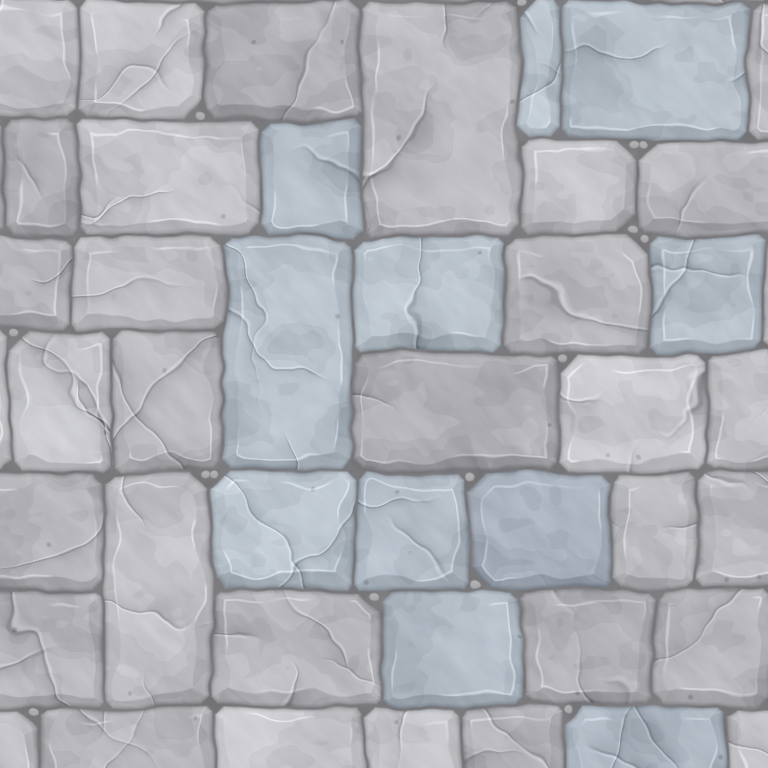
Write a Shadertoy shader that draws this texture.

```glsl
// Hand-painted wall of chiselled grey stone blocks with bevels, cracks and pebbles.

float hash(vec2 p) {
    vec3 q = fract(vec3(p.xyx) * 0.1031);
    q += dot(q, q.yzx + 33.33);
    return fract((q.x + q.y) * q.z);
}

float noise(vec2 p) {
    vec2 i = floor(p), f = fract(p);
    f *= f * (3.0 - 2.0 * f);
    return mix(mix(hash(i), hash(i + vec2(1, 0)), f.x),
               mix(hash(i + vec2(0, 1)), hash(i + 1.0), f.x), f.y);
}

float fbm(vec2 p) {
    return 0.55 * noise(p) + 0.3 * noise(p * 2.1 + 5.0) + 0.15 * noise(p * 4.3 + 9.0);
}

// Vertical joint j of a row; both sides of the tall block are shared by two rows.
float joint(float j, float band, float row, float tall) {
    bool isShared = j == tall || j == tall + 1.0;
    float key = band * 3.0 + (isShared ? 2.0 : row);
    float stagger = isShared ? 0.0 : 0.4 * row - 0.2;
    float jitter = 0.56 * (hash(vec2(j, key)) - 0.5);
    return (j + stagger + jitter + hash(vec2(band, 7.0)) - 1.0) / 5.7;
}

// Finds the block around p: its identity, centre and half size.
void findBlock(vec2 p, out vec2 id, out vec2 centre, out vec2 halfSize) {
    const float bandHeight = 0.307;
    float band = floor(p.y / bandHeight);
    float y = p.y / bandHeight - band;
    float tall = 1.0 + floor(4.0 * hash(vec2(band, 3.0)));
    float tallLeft = joint(tall, band, 0.0, tall);
    float tallRight = joint(tall + 1.0, band, 0.0, tall);
    float middle = mix(0.38, 0.62, hash(vec2(band, p.x < tallLeft ? 11.0 : 12.0)));
    float row = step(middle, y);
    vec2 spanX = vec2(tallLeft, tallRight);
    vec2 spanY = vec2(0, 1);
    id = vec2(tall, band * 3.0 + 2.0);
    if (p.x < tallLeft || p.x > tallRight) {
        spanY = row < 0.5 ? vec2(0, middle) : vec2(middle, 1);
        for (float j = -1.0; j < 8.0; j++) {
            float left = joint(j, band, row, tall);
            float right = joint(j + 1.0, band, row, tall);
            if (p.x >= left && p.x < right) {
                spanX = vec2(left, right);
                id = vec2(j, band * 3.0 + row);
            }
        }
    }
    spanY = (spanY + band) * bandHeight;
    centre = 0.5 * vec2(spanX.x + spanX.y, spanY.x + spanY.y);
    halfSize = 0.5 * vec2(spanX.y - spanX.x, spanY.y - spanY.x);
}

void mainImage(out vec4 fragColor, in vec2 fragCoord) {
    vec2 uv = fragCoord / iResolution.xy;
    vec2 p = vec2(uv.x, 1.0 - uv.y);
    p += 0.010 * (vec2(noise(p * 13.0), noise(p * 13.0 + 40.0)) - 0.5);
    p += 0.005 * (vec2(noise(p * 48.0), noise(p * 48.0 + 70.0)) - 0.5);

    vec2 id, centre, halfSize;
    findBlock(p, id, centre, halfSize);
    vec2 local = p - centre;
    vec2 side = vec2(local.x < 0.0 ? -1.0 : 1.0, local.y < 0.0 ? -1.0 : 1.0);
    vec2 edge = abs(local) - halfSize;

    // Block outline with unevenly chipped corners
    float chip = hash(id * 3.1 + side * 1.7 + 20.0);
    bool hasPebble = chip > 0.87;
    float cut = hasPebble ? 0.026 : 0.007 + 0.008 * chip;
    float corner = (edge.x + edge.y + cut) * 0.707;
    float depth = -max(max(edge.x, edge.y), corner) - 0.0012;
    vec2 normal = edge.x > edge.y ? vec2(side.x, 0) : vec2(0, side.y);
    if (corner > max(edge.x, edge.y)) normal = side * 0.707;

    // Stone colour: pale to mid grey, a few bluish, the rest faintly lilac
    vec3 stone = mix(vec3(0.675, 0.68, 0.698), vec3(0.775, 0.782, 0.795), hash(id + 4.0));
    stone += hash(id + 31.0) > 0.82 ? vec3(-0.025, 0.006, 0.028) : vec3(0.003, -0.002, 0.0);
    float shade = 0.06 * (fbm(p * 11.0 + id * 3.0) - 0.5);
    shade += 0.07 * (fbm(vec2(p.x + p.y, p.y - p.x) * vec2(18, 45)) - 0.5);

    // Flat brush patches with crisp borders
    float patches = fbm(p * vec2(13, 18) + id * 7.0 + 3.0);
    shade += 0.03 * smoothstep(0.50, 0.515, patches) - 0.03 * smoothstep(0.36, 0.345, patches);

    // Bevel lit from above, with a broken bright rim
    float bevelWidth = 0.008 + 0.015 * noise(p * 27.0 + id);
    float bevel = 1.0 - smoothstep(-0.001, 0.002, depth - bevelWidth);
    shade += bevel * (0.05 * dot(normal, vec2(-0.2, -1.0)) - 0.045);
    float rim = 1.0 - smoothstep(0.0004, 0.0026, abs(depth - bevelWidth - 0.001));
    shade += 0.10 * rim * smoothstep(0.42, 0.68, noise(p * 23.0 + 8.0));

    // Cracks: a bright lip, a dark line and a fading groove
    for (float i = 0.0; i < 3.0; i++) {
        vec2 seed = id + i * 13.0 + 50.0;
        float angle = 6.283 * hash(seed);
        float f = dot(local, vec2(cos(angle), sin(angle)));
        f += 1.2 * (hash(seed + 5.0) - 0.5) * min(halfSize.x, halfSize.y);
        f += 0.05 * (noise(p * 17.0 + seed) - 0.5) + 0.008 * (noise(p * 55.0) - 0.5);
        float present = step(0.38, hash(seed + 9.0)) * smoothstep(0.32, 0.6, noise(p * 11.0 + seed));
        float groove = exp(-max(f, 0.0) / 0.012) * smoothstep(-0.001, 0.001, f);
        float lip = 1.0 - smoothstep(0.0, 0.0028, abs(f + 0.002));
        float line = 1.0 - smoothstep(0.0005, 0.0025, abs(f - 0.0015));
        shade += present * (0.07 * lip - 0.09 * groove - 0.06 * line);
    }

    // Sparse pits
    vec2 cell = floor(p * 26.0);
    vec2 pit = fract(p * 26.0) - 0.3 - 0.4 * vec2(hash(cell), hash(cell + 6.0));
    shade -= 0.10 * step(0.95, hash(cell + 17.0)) * (1.0 - smoothstep(0.04, 0.11, length(pit)));

    // Mortar, pebbles in the widest corners, then the block with a soft dark edge
    vec3 color = vec3(0.475, 0.475, 0.488) + 0.08 * (fbm(p * 40.0) - 0.5);
    float pebble = length((edge + 0.006) * vec2(0.85, 1.0)) - 0.0055;
    vec3 pebbleColor = vec3(0.68, 0.68, 0.69) - 6.0 * side.y * (edge.y + 0.006);
    if (hasPebble) color = mix(color, pebbleColor, 1.0 - smoothstep(-0.002, 0.001, pebble));
    stone += shade - 0.10 * (1.0 - smoothstep(0.0, 0.007, depth));
    color = mix(color, stone, smoothstep(-0.001, 0.0025, depth));
    fragColor = vec4(clamp(color, 0.0, 1.0), 1.0);
}
```
